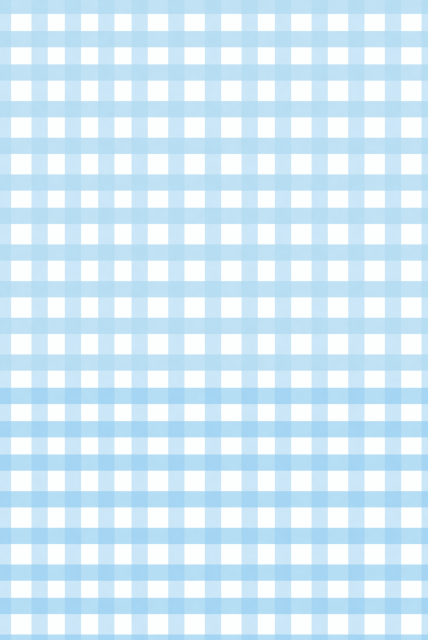
Write a Shadertoy shader that draws this pattern.

```glsl
// Pale blue gingham: 12 columns and 18 rows of white checks between woven bands.
// Bands step by a regular pitch, tightened at a few gaps chosen by bit masks;
// the lower rows are dyed deeper, and gradient noise adds a faint print wear.

#define PITCH 0.0573          // band spacing, in canvas heights
#define TIGHTENING 0.0052     // spacing lost at a tight gap
#define HALF_WIDTH 0.0127     // half the width of a band
#define FIRST_BANDS vec2(0.0046, 0.0091)
#define TIGHT_COLUMNS 0x8E    // bit k set: gap after column band k is tight
#define TIGHT_ROWS 0x11C23    // the same for row bands, from the top
#define DEEP_START 0.592      // depth at which the rows turn deeper
#define WEAR 0.008

const vec3 PAPER      = vec3(0.993, 1.0, 0.995);
const vec3 COLUMN     = vec3(0.795, 0.903, 0.970);
const vec3 ROW        = vec3(0.755, 0.885, 0.955);
const vec3 CROSS      = vec3(0.715, 0.867, 0.950);
const vec3 DEEP_ROW   = vec3(0.710, 0.868, 0.958);
const vec3 DEEP_CROSS = vec3(0.645, 0.835, 0.950);

vec2 hashGradient(vec2 cell) {
    float angle = 6.2832 * fract(sin(dot(cell, vec2(127.1, 311.7))) * 43758.5);
    return vec2(cos(angle), sin(angle));
}

float gradientNoise(vec2 p) {
    vec2 i = floor(p), f = fract(p);
    vec2 u = f * f * f * (f * (f * 6.0 - 15.0) + 10.0);
    vec2 e = vec2(1.0, 0.0);
    float low = mix(dot(hashGradient(i), f),
                    dot(hashGradient(i + e), f - e), u.x);
    float high = mix(dot(hashGradient(i + e.yx), f - e.yx),
                     dot(hashGradient(i + 1.0), f - 1.0), u.x);
    return mix(low, high, u.y);
}

// Coverage of a run of parallel bands along one axis
float bands(float x, float center, int tightGaps, float blur) {
    float nearest = 1.0;
    for (int k = 0; k < 20; k++) {
        nearest = min(nearest, abs(x - center));
        center += PITCH - TIGHTENING * float((tightGaps >> k) & 1);
    }
    return 1.0 - smoothstep(-blur, blur, nearest - HALF_WIDTH);
}

void mainImage(out vec4 fragColor, in vec2 fragCoord) {
    // Canvas heights, measured from the top left
    vec2 p = vec2(fragCoord.x, iResolution.y - fragCoord.y) / iResolution.y;
    float blur = max(0.8 / iResolution.y, 0.0009);

    float column = bands(p.x, FIRST_BANDS.x, TIGHT_COLUMNS, blur);
    float row = bands(p.y, FIRST_BANDS.y, TIGHT_ROWS, blur);

    // Weave, with a deeper dye in the lower rows
    float deep = step(DEEP_START, p.y);
    vec3 rowColor = mix(ROW, DEEP_ROW, deep);
    vec3 crossColor = mix(CROSS, DEEP_CROSS, deep);
    vec3 color = mix(mix(PAPER, COLUMN, column),
                     mix(rowColor, crossColor, column), row);

    // Faint unevenness in the dyed parts only
    color += WEAR * gradientNoise(p * 70.0) * max(column, row);
    fragColor = vec4(clamp(color, 0.0, 1.0), 1.0);
}
```
